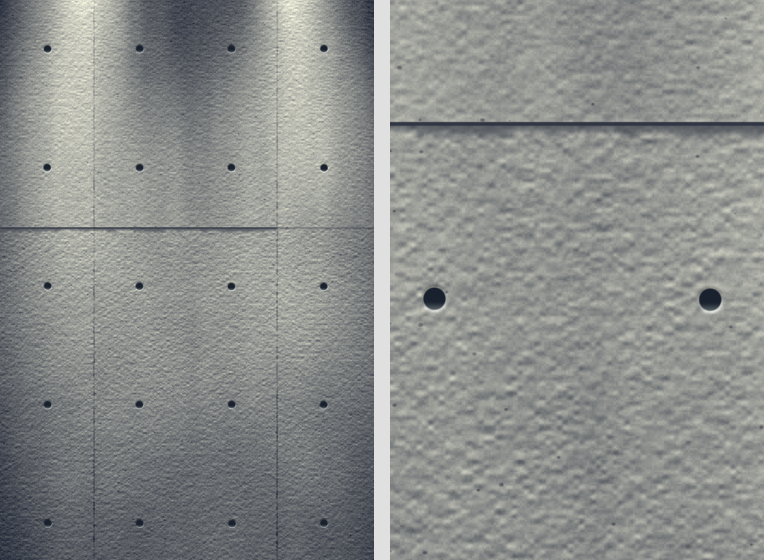
Left: the whole. Right: its middle third, enlarged.
A Shadertoy shader for this texture:

```glsl
const vec3 SHADE = vec3(0.26, 0.28, 0.32);
const vec3 LIGHT = vec3(0.84, 0.84, 0.78);
const vec3 HOLE_DARK = vec3(0.10, 0.13, 0.18);
const vec3 HOLE_LIT = vec3(0.34, 0.37, 0.40);

// Lengths are fractions of the canvas height
const vec2 HOLE_START = vec2(0.0848, 0.0651);
const vec2 HOLE_STEP = vec2(0.1645, 0.2119);
const float HOLE_RADIUS = 0.0066;
const float SEAM_START = 0.168;
const float SEAM_STEP = 0.327;
const float SEAM_WIDTH = 0.0009;
const float JOINT_Y = 0.594;
const float JOINT_END = 0.495;
const float JOINT_WIDTH = 0.0022;
const float LAMP_START = 0.137;
const float LAMP_STEP = 0.39;
const float LAMP_POWER = 0.60;
const float GRAIN = 0.40;

float hash(vec2 p) {
    return fract(sin(dot(p, vec2(127.1, 311.7))) * 43758.5453);
}

float noise(vec2 p) {
    vec2 i = floor(p), f = fract(p);
    f = f * f * (3.0 - 2.0 * f);
    return mix(mix(hash(i), hash(i + vec2(1, 0)), f.x),
               mix(hash(i + vec2(0, 1)), hash(i + vec2(1, 1)), f.x), f.y);
}

float fbm(vec2 p) {
    float sum = 0.0, amp = 0.5;
    for (int i = 0; i < 5; i++) {
        sum += amp * noise(p);
        p = mat2(1.6, 1.2, -1.2, 1.6) * p + 7.3;
        amp *= 0.5;
    }
    return sum;
}

float relief(vec2 p) {
    return 0.55 * noise(p * vec2(170.0, 200.0)) + 0.4 * noise(p * vec2(300.0, 340.0) + 9.0)
         + 0.2 * noise(p * 95.0 + 4.0);
}

// Two lamps above the wall, widening and fading downwards
float lighting(vec2 p, float side) {
    float depth = 1.0 - p.y;
    float level = mix(0.27, 0.49, smoothstep(0.0, 0.3, depth));
    level -= 0.15 * smoothstep(0.5, 1.0, depth);
    float spread = 0.080 + 0.15 * depth;
    float wobble = 0.05 * (fbm(p * vec2(9.0, 5.0)) - 0.5);
    for (int i = 0; i < 2; i++) {
        float d = (p.x + wobble - LAMP_START - LAMP_STEP * float(i)) / spread;
        level += LAMP_POWER * exp(-2.9 * depth - d * d);
    }
    return level - 0.12 * pow(abs(side), 4.0);
}

// Small air bubbles, one at most per cell
float pits(vec2 p, float px) {
    vec2 g = p * 60.0, cell = floor(g);
    vec2 centre = 0.25 + 0.5 * vec2(hash(cell + 3.1), hash(cell + 8.7));
    float radius = 0.02 + 0.05 * hash(cell + 5.5);
    float dist = length((g - cell - centre) * vec2(0.8, 1.0)) - radius;
    return step(0.9, hash(cell)) * (1.0 - smoothstep(-px * 60.0, px * 60.0, dist));
}

void mainImage(out vec4 fragColor, in vec2 fragCoord) {
    float px = 1.0 / iResolution.y;
    vec2 p = fragCoord * px;
    float side = 2.0 * fragCoord.x / iResolution.x - 1.0;
    float upper = smoothstep(JOINT_Y - px, JOINT_Y + px, p.y);

    // Lamp light, stains, vertical streaks and rough grain
    float value = lighting(p, side);
    value += 0.14 * (fbm(p * 7.0 + 4.0) - 0.48);
    value += mix(0.05, 0.10, upper) * (fbm(p * vec2(38.0, 3.0)) - 0.48);
    float bump = relief(p) - relief(p + vec2(-0.0003, 0.0022));
    value += GRAIN * mix(1.0, 0.75, upper) * bump * (0.35 + value);
    value += 0.05 * (hash(floor(p * 700.0)) - 0.5);
    value -= 0.20 * pits(p, px);

    // Thin, broken vertical seams
    float seamX = mod(p.x - SEAM_START + 0.5 * SEAM_STEP, SEAM_STEP) - 0.5 * SEAM_STEP;
    seamX += 0.0012 * (noise(vec2(p.x * 5.0, p.y * 90.0)) - 0.5);
    float seam = 1.0 - smoothstep(0.5 * SEAM_WIDTH, 0.5 * SEAM_WIDTH + 1.2 * px, abs(seamX));
    float broken = 0.2 + 0.8 * noise(vec2(floor(p.x * 4.0), p.y * 130.0));
    value -= 0.18 * seam * broken;

    // Overhanging joint: crisp line, ragged shadow, faint past the last seam
    float below = JOINT_Y - p.y;
    float strong = mix(0.35, 1.0, 1.0 - smoothstep(-0.004, 0.004, p.x - JOINT_END));
    float ragged = 0.002 + 0.011 * strong * fbm(vec2(p.x * 60.0, 2.0));
    float shadow = (1.0 - upper) * (1.0 - smoothstep(0.2 * ragged, 1.4 * ragged, below));
    float line = (1.0 - upper) * (1.0 - smoothstep(JOINT_WIDTH - px, JOINT_WIDTH + px, below));
    value = mix(value, 0.24, 0.7 * shadow * strong);
    value = mix(value, 0.15, 0.8 * line * strong);
    value += 0.06 * upper * strong * exp(-abs(below) / 0.002);

    vec3 colour = mix(SHADE, LIGHT, (value - 0.26) / 0.58);

    // Tie holes: dark cup, lit lower rim
    vec2 index = round((p - HOLE_START) / HOLE_STEP);
    vec2 jitter = 0.0012 * (vec2(hash(index + 2.0), hash(index + 6.0)) - 0.5);
    vec2 q = p - HOLE_START - index * HOLE_STEP - jitter;
    float dist = length(q) - HOLE_RADIUS;
    float edge = (dist - 0.0008) / 0.0012;
    float rim = exp(-min(edge * edge, 40.0));
    float facing = dot(normalize(q + 1e-5), normalize(vec2(0.3, -1.0)));
    colour += 0.24 * rim * smoothstep(0.0, 1.0, facing);
    colour -= 0.10 * rim * smoothstep(0.0, 1.0, -facing);
    vec3 cup = mix(HOLE_DARK, HOLE_LIT, smoothstep(0.2, 1.1, -q.y / HOLE_RADIUS));
    colour = mix(cup, colour, smoothstep(-px, px, dist));

    fragColor = vec4(clamp(colour, 0.0, 1.0), 1.0);
}
```
